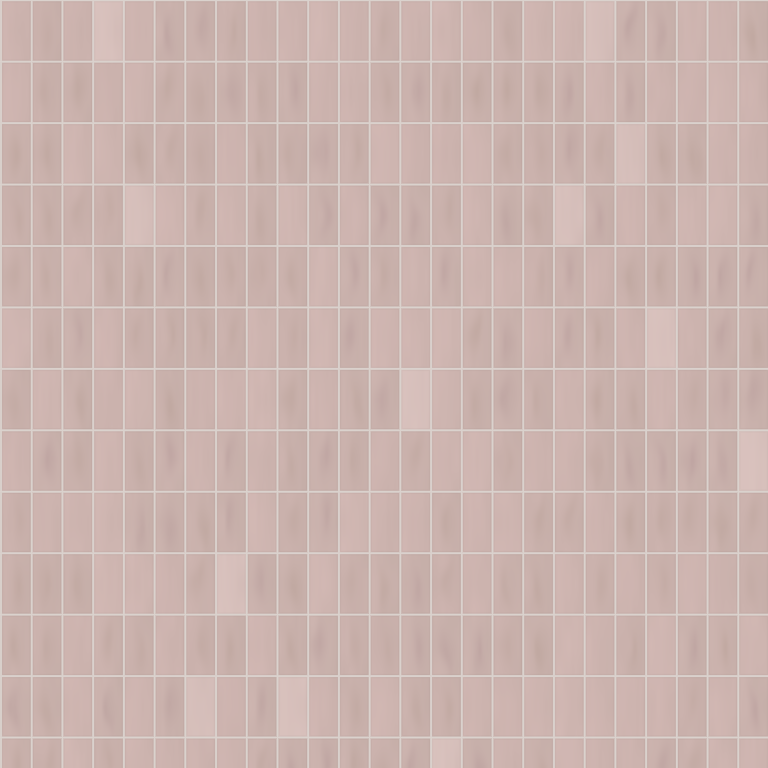
Reproduce this texture procedurally as a WebGL 2 fragment shader.

```glsl
#version 300 es
precision highp float;
// Wall of upright glazed pink tiles in a straight grid with pale grout and cloudy glaze.

uniform vec2 u_resolution;
out vec4 fragColor;

const vec2 TILE_COUNT = vec2(25.0, 12.5);      // repeats across and down
const vec2 GRID_OFFSET = vec2(0.0013, 0.0003); // first joint, from the top left
const float GROUT_WIDTH = 0.0026;
const float GROUT_SOFTNESS = 0.0009;
const float EDGE_SHADE_WIDTH = 0.0026;
const float EDGE_SHADE = 0.03;
const float CLOUDY_SHARE = 0.56;               // tiles with a dark smudge
const float PALE_SHARE = 0.04;                 // tiles with a much lighter glaze

const vec3 GROUT = vec3(0.855, 0.822, 0.805);
const vec3 PINK = vec3(0.818, 0.715, 0.698);
const vec3 TAUPE = vec3(0.772, 0.682, 0.659);
const vec3 SMUDGE_BROWN = vec3(0.725, 0.630, 0.595);
const vec3 SMUDGE_MAUVE = vec3(0.725, 0.620, 0.612);
const vec3 PALE = vec3(0.852, 0.762, 0.745);

float hash(vec2 p) {
    return fract(sin(dot(p, vec2(127.1, 311.7))) * 43758.5453);
}

float noise(vec2 p) {
    vec2 i = floor(p);
    vec2 f = fract(p);
    f = f * f * (3.0 - 2.0 * f);
    return mix(mix(hash(i), hash(i + vec2(1.0, 0.0)), f.x),
               mix(hash(i + vec2(0.0, 1.0)), hash(i + vec2(1.0, 1.0)), f.x), f.y);
}

// Glaze colour of one tile; q runs from -0.5 to 0.5 on both axes.
vec3 glaze(vec2 q, vec2 id) {
    float kind = hash(id + 3.7);
    float tone = hash(id + 19.3);
    float lean = hash(id + 41.9) - 0.5;
    float drift = hash(id + 67.1) - 0.5;
    vec2 seed = id * 7.0 + 11.0;

    float cloudy = step(kind, CLOUDY_SHARE) * mix(0.45, 1.0, tone);
    float pale = step(1.0 - PALE_SHARE, kind);
    float clouds = noise(q * vec2(2.6, 2.2) + seed);
    float streaks = noise(q * vec2(9.0, 1.6) + seed + 31.0);

    // Wash that greys towards the right-hand side
    float side = smoothstep(-0.35, 0.5, q.x + 0.25 * lean);
    float wash = 0.12 + 0.32 * side + 0.3 * (clouds - 0.5) + 0.48 * cloudy;
    vec3 color = mix(PINK, TAUPE, clamp(wash, 0.0, 1.0));

    // Leaning smudge with a wavering outline
    float x = q.x - 0.2 * drift - 0.35 * lean * q.y + 0.24 * (clouds - 0.5);
    float y = q.y - 0.25 * lean;
    float smudge = exp(-x * x / 0.035 - y * y / 0.11) * (0.55 + 0.45 * streaks);
    vec3 stain = mix(SMUDGE_BROWN, SMUDGE_MAUVE, step(0.7, tone));
    color = mix(color, stain, 0.75 * cloudy * smudge);

    // Light glaze and small shifts in brightness
    color = mix(color, PALE - 0.025 * side * clouds, 0.85 * pale);
    return color + 0.012 * (tone - 0.5) + 0.008 * (streaks - 0.5);
}

void main() {
    vec2 uv = gl_FragCoord.xy / u_resolution;
    vec2 fromTop = vec2(uv.x, 1.0 - uv.y) - GRID_OFFSET;
    vec2 grid = fromTop * TILE_COUNT;
    vec2 id = floor(grid);
    vec2 q = fract(grid) - 0.5;

    // Distance to the nearest joint centre, in canvas units
    vec2 gap = (0.5 - abs(q)) / TILE_COUNT;
    float joint = min(gap.x, gap.y);
    float soft = max(GROUT_SOFTNESS, 0.75 / min(u_resolution.x, u_resolution.y));

    vec3 color = glaze(q, id);
    float rim = joint - 0.5 * GROUT_WIDTH;
    color -= EDGE_SHADE * (1.0 - smoothstep(0.0, EDGE_SHADE_WIDTH, rim));
    float grout = 1.0 - smoothstep(-soft, soft, rim);
    color = mix(color, GROUT, grout);
    fragColor = vec4(color, 1.0);
}
```
